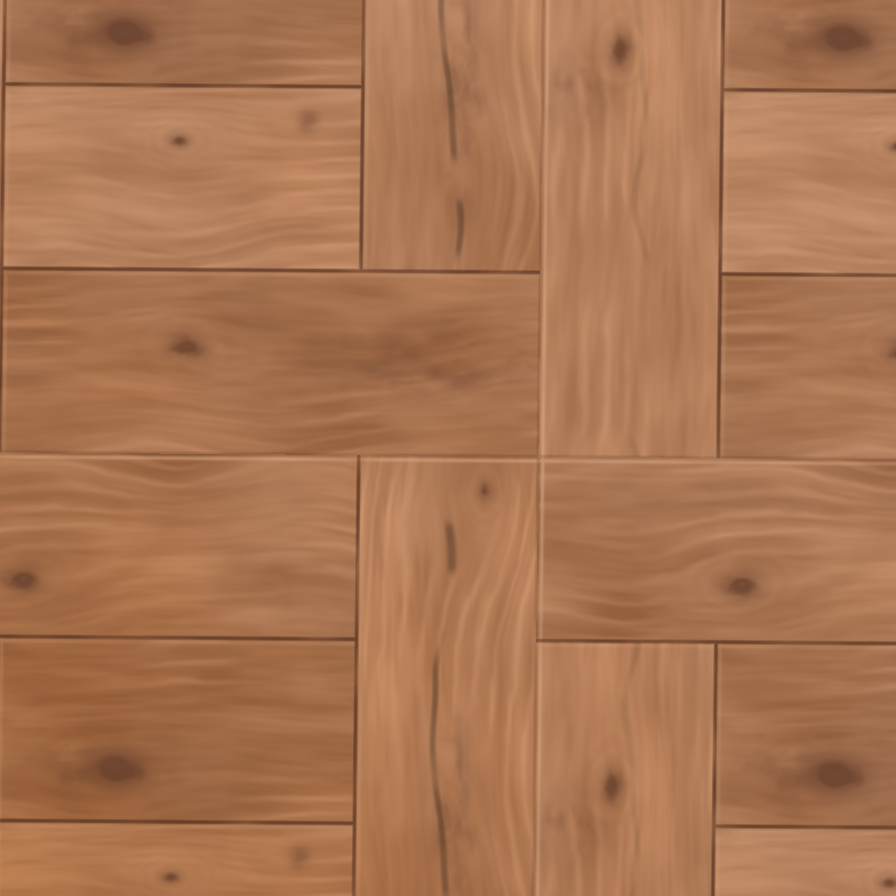
A three.js fragment shader for this texture:

```glsl
// Draws a warm oak floor of interlocking planks, woven in a repeating tile of four by four cells.
varying vec2 vUv;

float hash(vec2 p) {
  return fract(sin(dot(p, vec2(127.1, 311.7))) * 43758.5453);
}

float noise(vec2 p) {
  vec2 i = floor(p), f = fract(p);
  f = f * f * (3.0 - 2.0 * f);
  return mix(mix(hash(i), hash(i + vec2(1, 0)), f.x),
             mix(hash(i + vec2(0, 1)), hash(i + vec2(1, 1)), f.x), f.y);
}

float fbm(vec2 p) {
  float sum = 0.0, amp = 0.5;
  for (int i = 0; i < 4; i++) {
    sum += amp * noise(p);
    p = p * 2.03 + 11.3;
    amp *= 0.5;
  }
  return sum / 0.9375;
}

void main() {
  // Slightly turned floor grid, with y running downwards
  vec2 p = vec2(vUv.x, 1.0 - vUv.y);
  vec2 grid = vec2((p.x + 0.0115 * p.y) / 0.2005 - 0.026, (p.y - 0.008 * p.x) / 0.2055 + 0.544);
  vec2 t = mod(grid, 4.0);
  vec2 cell = floor(t);

  // Plank under this point: s is (along, across), smudge is (centre, radii)
  bool upright = (cell.x == 2.0 && cell.y != 2.0) || (cell.x == 3.0 && cell.y < 3.0);
  vec2 s, knot;
  vec4 smudge;
  float len = 3.0, id = cell.y, tone, knotSize;
  if (upright && cell.x == 2.0) {
    s = vec2(mod(t.y - 3.0, 4.0), t.x - 2.0);
    id = 4.0; tone = 0.08; knotSize = 0.05;
    knot = vec2(0.19, 0.7);
    smudge = vec4(2.0, 0.55, 0.65, 0.13);
  } else if (upright) {
    s = vec2(t.y, t.x - 3.0);
    id = 5.0; tone = 0.12; knotSize = 0.075;
    knot = vec2(0.78, 0.43);
    smudge = vec4(1.0, 0.2, 0.18, 0.2);
  } else if (cell.y == 3.0) {
    s = vec2(mod(t.x - 3.0, 4.0), t.y - 3.0);
    tone = 0.0; knotSize = 0.08;
    knot = vec2(1.14, 0.68);
    smudge = vec4(2.57, 0.72, 0.09, 0.09);
  } else if (cell.y == 2.0) {
    s = vec2(t.x, t.y - 2.0);
    tone = -0.08; knotSize = 0.085;
    knot = vec2(1.035, 0.42);
    smudge = vec4(2.45, 0.5, 0.6, 0.2);
  } else {
    s = vec2(t.x, t.y - cell.y);
    len = 2.0;
    tone = cell.y == 0.0 ? -0.1 : 0.1;
    knotSize = cell.y == 0.0 ? 0.12 : 0.05;
    knot = cell.y == 0.0 ? vec2(0.67, 0.72) : vec2(0.98, 0.3);
    smudge = cell.y == 0.0 ? vec4(0.55, 0.7, 0.4, 0.2) : vec4(1.7, 0.2, 0.06, 0.07);
  }
  vec2 seed = vec2(17.3, 31.7) * (id + 1.0);

  // Grain lines drift along the plank and bend around the knot
  vec2 k = s - knot;
  float bend = exp(-dot(k * k, vec2(9.0, 22.0)));
  float g = s.y + 0.16 * (noise(s * vec2(1.4, 1.8) + seed) - 0.5) - 0.55 * k.y * bend;
  float cloud = fbm(s * vec2(1.3, 2.6) + seed);
  float fibre = fbm(vec2(s.x * 1.5, g * 10.0) + seed);
  float fine = noise(vec2(s.x * 4.0, g * 42.0) + seed);
  float lines = pow(0.5 + 0.5 * sin(58.0 * g + 9.0 * cloud + 3.0 * s.x), 3.0);
  float figure = smoothstep(0.4, 0.75, noise(s * vec2(1.6, 2.5) + seed + 5.0));
  float shade = 0.47 + tone + 0.75 * (cloud - 0.5) + 0.6 * (fibre - 0.5)
    + 0.16 * (fine - 0.5) + 0.25 * figure * (lines - 0.35);

  // Broad light across the floor, with a little change between tiles
  shade += 0.12 * (vUv.y - 0.5) + 0.1 * (vUv.x - 0.5) + 0.06 * (hash(floor(grid / 4.0) + id) - 0.5);
  vec3 wood = mix(vec3(0.58, 0.385, 0.26), vec3(0.79, 0.58, 0.44), clamp(shade, 0.0, 1.0));
  float amber = (1.0 - vUv.x) * (1.0 - vUv.y) + 0.5 * (noise(s * 1.5 + seed + 9.0) - 0.5);
  wood = mix(wood, wood * vec3(1.01, 0.95, 0.83), clamp(amber, 0.0, 1.0));

  // Dark knot with a ragged rim, and a soft stained patch
  float rough = fbm(s * vec2(7.0, 11.0) + seed);
  float r = length(k * vec2(0.75, 1.15)) / knotSize + 1.1 * (rough - 0.5);
  float core = 1.0 - smoothstep(0.15, 1.4, r);
  float rings = exp(-r * 0.7) * (0.5 + 0.5 * sin(r * 6.0));
  vec2 m = (s - smudge.xy) / smudge.zw;
  float stain = exp(-dot(m, m)) * smoothstep(0.25, 0.75, mix(rough, fibre, 0.5));
  wood = mix(wood, vec3(0.39, 0.24, 0.17), clamp(0.62 * core + 0.2 * rings + 0.55 * stain, 0.0, 0.8));

  // Thin cracks that follow the grain of the upright planks
  float path = abs(g - 0.52 - 0.12 * (noise(vec2(s.x * 2.5, id)) - 0.5));
  float crack = (1.0 - smoothstep(0.004, 0.03, path)) * smoothstep(0.3, 0.65, noise(vec2(s.x * 4.0, 7.0 + id)));
  wood *= 1.0 - crack * (id == 4.0 ? 0.25 : id == 5.0 ? 0.07 : 0.0);

  // Dark joints with a pale bevel; every fourth joint is mostly pale
  vec2 low = upright ? s.yx : s;
  vec2 high = (upright ? vec2(1.0, len) : vec2(len, 1.0)) - low;
  vec2 edge = min(low, high);
  vec2 pale = 1.0 - step(0.5, abs(mod(floor(grid + 0.5), 4.0) - 3.0));
  vec2 joint = (1.0 - smoothstep(0.003, 0.017, edge)) * mix(vec2(0.72), vec2(0.22), pale);
  vec2 bevel = exp(-pow((low - 0.025) / 0.011, vec2(2.0))) * mix(vec2(0.22), vec2(0.55), pale);
  float wear = 0.65 + 0.5 * noise(grid * 5.0);
  wood = mix(wood, vec3(0.84, 0.65, 0.51), max(bevel.x, bevel.y) * wear);
  wood = mix(wood, vec3(0.33, 0.19, 0.12), max(joint.x, joint.y) * min(wear, 1.0));

  gl_FragColor = vec4(wood, 1.0);
}
```
